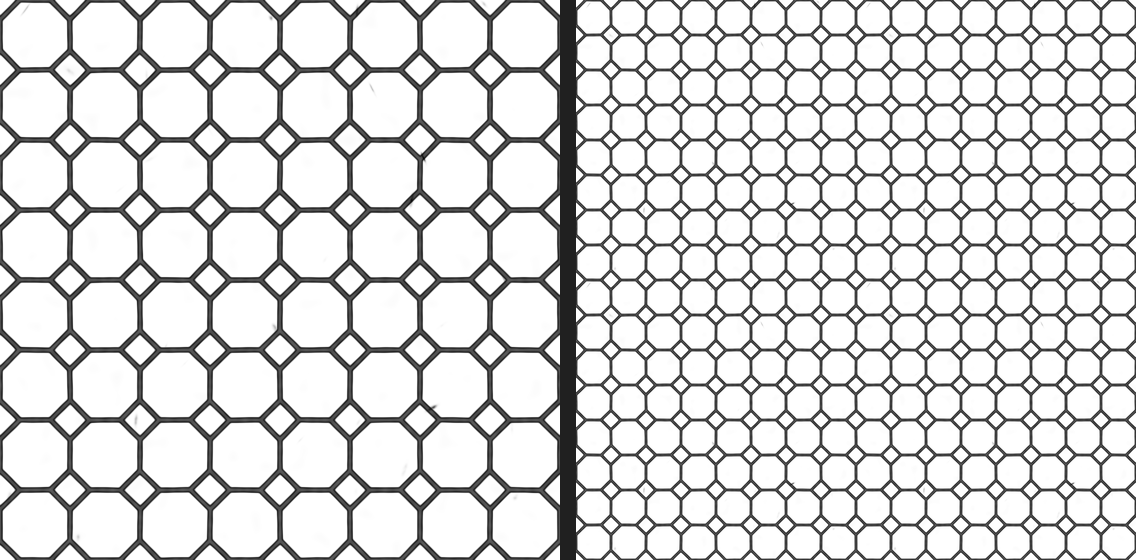
Left, the tile; right, the same tile 2 across and 2 down.
Reproduce this pattern procedurally as a WebGL 1 fragment shader.

```glsl
precision highp float;
// Octagon and dot tiling: white octagons with small white diamonds between them,
// parted by charcoal grout that is darkest along its rims, with a few sooty smudges.
// Tile distances are folded about each lattice point; noise and hashes wrap.

uniform vec2 u_resolution;

const float REPEATS = 8.0;         // cells across and down
const float DIAMOND_RADIUS = 0.28; // lattice point to middle of the diamond's grout
const float GROUT_HALF = 0.039;    // half width of the grout, in cells
const float RIM_SOFTNESS = 0.012;
const float DIAGONAL = 0.70711;

vec2 hash2(vec2 cell, float salt) {
  vec3 q = fract(vec3(cell.xyx + salt * 7.31) * vec3(0.1031, 0.1030, 0.0973));
  q += dot(q, q.yzx + 33.33);
  return fract((q.xx + q.yz) * q.zy);
}

float cornerSlope(vec2 corner, vec2 offset, float period) {
  float angle = 6.28318 * hash2(mod(corner, period), 3.0).x;
  return dot(vec2(cos(angle), sin(angle)), offset);
}

// Gradient noise, about -0.7 to 0.7, wrapping after a whole number of steps.
float gradientNoise(vec2 p, float period) {
  vec2 i = floor(p);
  vec2 f = p - i;
  vec2 w = f * f * f * (f * (f * 6.0 - 15.0) + 10.0);
  vec2 e = vec2(1.0, 0.0);
  float low = mix(cornerSlope(i, f, period), cornerSlope(i + e.xy, f - e.xy, period), w.x);
  float high = mix(cornerSlope(i + e.yx, f - e.yx, period),
                   cornerSlope(i + e.xx, f - e.xx, period), w.x);
  return mix(low, high, w.y);
}

float cellNoise(vec2 p, float frequency) {
  return gradientNoise(p * frequency, REPEATS * frequency);
}

float smoothMax(float a, float b, float k) {
  float h = max(k - abs(a - b), 0.0) / k;
  return max(a, b) + h * h * k * 0.25;
}

// Distance from the nearest tile edge: positive in grout, negative in tiles.
float groutDepth(vec2 p, float radius, float halfWidth) {
  vec2 c = abs(fract(p + 0.5) - 0.5);
  vec2 rounded = sqrt(c * c + 0.00012);
  float across = (c.x + c.y - radius) * DIAGONAL;
  float octagon = smoothMax(halfWidth - min(c.x, c.y), halfWidth - across, 0.015);
  float diamond = (rounded.x + rounded.y - radius) * DIAGONAL + halfWidth;
  return min(octagon, diamond);
}

// Dark rims, paler middle, palest where three strips meet.
float groutShade(float depth, float grain) {
  float shade = mix(0.12, 0.32, smoothstep(0.011, 0.031, depth));
  shade += 0.07 * smoothstep(0.036, 0.048, depth);
  return shade + 0.07 * grain;
}

// One soft stroke with a random place, lean, size and strength.
float smudge(vec2 p, vec2 cell) {
  vec2 place = hash2(cell, 11.0);
  vec2 look = hash2(cell, 23.0);
  vec2 size = hash2(cell, 37.0);
  float angle = 0.5 + 2.1 * look.x;
  vec2 along = vec2(cos(angle), sin(angle));
  vec2 d = p - (place - 0.5) * 0.75;
  vec2 local = vec2(dot(d, along), dot(d, vec2(-along.y, along.x)));
  local /= vec2(mix(0.03, 0.09, size.x), mix(0.010, 0.026, size.y));
  return pow(look.y, 5.0) * exp(-dot(local, local));
}

float smudges(vec2 p) {
  vec2 nearest = floor(p + 0.5);
  float total = 0.0;
  for (int y = -1; y <= 1; y++) {
    for (int x = -1; x <= 1; x++) {
      vec2 cell = nearest + vec2(float(x), float(y));
      total += smudge(p - cell, mod(cell, REPEATS));
    }
  }
  return total;
}

void main() {
  vec2 p = gl_FragCoord.xy / u_resolution * REPEATS;
  float pixel = REPEATS / min(u_resolution.x, u_resolution.y);

  // Slightly uneven grout
  vec2 wobble = vec2(cellNoise(p, 2.0), cellNoise(p + 3.5, 2.0));
  float halfWidth = GROUT_HALF + 0.004 * cellNoise(p, 5.0);
  float depth = groutDepth(p + 0.008 * wobble, DIAMOND_RADIUS, halfWidth);

  // White tiles with a trace of haze
  float haze = 0.06 * max(cellNoise(p + 1.5, 3.0) - 0.3, 0.0);
  float soft = max(pixel * 0.8, RIM_SOFTNESS);
  float cover = smoothstep(-soft, soft, depth);
  float shade = mix(1.0 - haze, groutShade(depth, cellNoise(p, 9.0)), cover);

  // Broken, sooty marks
  float patchy = clamp(0.75 + 0.9 * cellNoise(p, 16.0), 0.0, 1.0);
  shade *= 1.0 - min(smudges(p) * patchy, 0.85);

  gl_FragColor = vec4(vec3(shade), 1.0);
}
```
